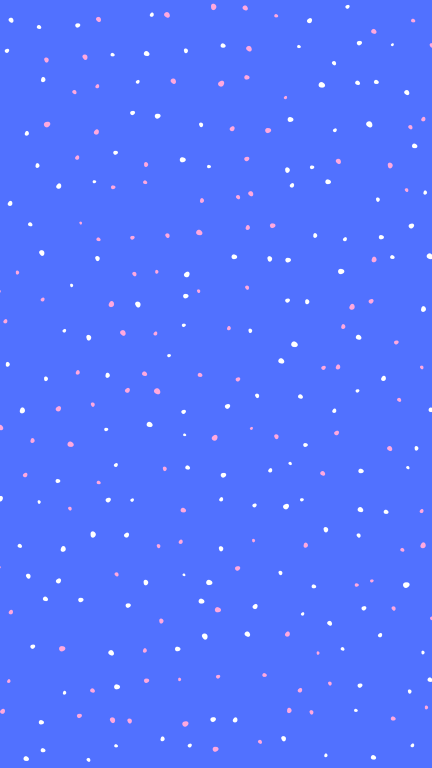
A Shadertoy shader for this pattern:

```glsl
const vec3 BLUE = vec3(0.318, 0.443, 1.0);
const vec3 WHITE = vec3(1.0);
const vec3 PINK = vec3(1.0, 0.66, 0.87);

const float COLUMNS = 12.4;     // cells across the canvas width
const float JITTER = 0.72;      // share of a cell a dot may wander in
const float MEAN_RADIUS = 0.0051;
const float PINK_SHARE = 0.47;

// Integer hash: three random values in 0..1 per cell
vec3 hash3(ivec2 cell, uint seed) {
    uvec3 v = uvec3(uint(cell.x + 512), uint(cell.y + 512), seed);
    v = v * 1664525u + 1013904223u;
    v.x += v.y * v.z; v.y += v.z * v.x; v.z += v.x * v.y;
    v ^= v >> 16u;
    v.x += v.y * v.z; v.y += v.z * v.x; v.z += v.x * v.y;
    return vec3(v >> 8u) / 16777216.0;
}

// Signed distance to a slightly stretched, hand-drawn blob
float blobDistance(vec2 p, float radius, float turn, float wobble) {
    float angle = atan(p.y, p.x) + turn;
    float outline = 1.0 + wobble * (cos(2.0 * angle) + 0.5 * cos(3.0 * angle + turn));
    return length(p) - radius * outline;
}

// Colour of one dot in rgb, coverage in alpha
vec4 scatteredDot(vec2 p, float pixel) {
    vec2 grid = p * COLUMNS;
    float row = floor(grid.y);
    grid.x += 0.5 * mod(row, 2.0);
    ivec2 cell = ivec2(floor(grid));

    vec3 place = hash3(cell, 7u);
    vec3 shape = hash3(cell, 31u);
    vec2 center = 0.5 + JITTER * (place.xy - 0.5);
    vec2 offset = (fract(grid) - center) / COLUMNS;

    // Most dots are close to the mean size, a few are tiny or large
    float spread = shape.x + shape.y - 1.0;
    float radius = MEAN_RADIUS * (1.0 + 0.42 * spread);
    float d = blobDistance(offset, radius, 6.2832 * shape.z, 0.09);
    float coverage = 1.0 - smoothstep(-0.65 * pixel, 0.65 * pixel, d);
    return vec4(place.z < PINK_SHARE ? PINK : WHITE, coverage);
}

void mainImage(out vec4 fragColor, in vec2 fragCoord) {
    vec2 p = fragCoord / iResolution.x;
    vec4 dotLayer = scatteredDot(p, 1.0 / iResolution.x);
    fragColor = vec4(mix(BLUE, dotLayer.rgb, dotLayer.a), 1.0);
}
```
